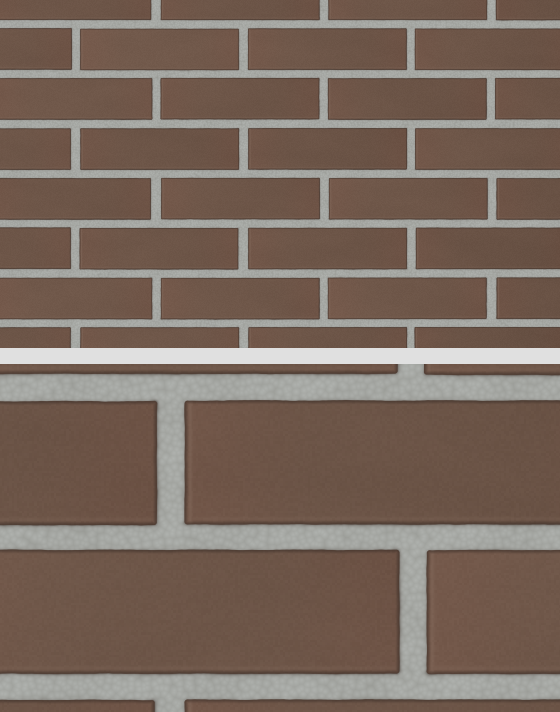
Top: the whole. Bottom: its middle third, enlarged.
A Shadertoy shader for this texture:

```glsl
// Smooth brown bricks in a half-offset running bond with grainy pale grey mortar.

const vec2 PITCH = vec2(0.4817, 0.1432);      // brick plus joint, in canvas heights
const vec2 HALF_BRICK = vec2(0.2280, 0.0594);
const float FIRST_BED = 0.0714;               // height of the lowest full bed joint
const float EVEN_SHIFT = 0.4485;
const float ODD_SHIFT = 0.2174;

const vec3 BRICK_LIGHT = vec3(0.445, 0.350, 0.295);
const vec3 BRICK_DARK = vec3(0.380, 0.295, 0.245);
const vec3 BRICK_BEVEL = vec3(0.520, 0.425, 0.370);
const vec3 CREVICE = vec3(0.225, 0.175, 0.150);
const vec3 MORTAR_LIGHT = vec3(0.675, 0.685, 0.670);
const vec3 MORTAR_DARK = vec3(0.590, 0.595, 0.575);

float hash(vec2 p) {
    vec3 q = fract(vec3(p.xyx) * 0.1031);
    q += dot(q, q.yzx + 33.33);
    return fract((q.x + q.y) * q.z);
}

vec2 hash2(vec2 p) {
    return vec2(hash(p), hash(p + 47.3));
}

// Distance to the nearest scattered feature point
float cellular(vec2 p) {
    vec2 cell = floor(p);
    float nearest = 2.0;
    for (int y = -1; y <= 1; y++)
    for (int x = -1; x <= 1; x++) {
        vec2 neighbour = cell + vec2(x, y);
        nearest = min(nearest, length(neighbour + hash2(neighbour + 100.0) - p));
    }
    return nearest;
}

// Layered sines, roughly -1 to 1
float waves(vec2 p) {
    float sum = 0.0, amplitude = 0.5;
    for (int i = 0; i < 4; i++) {
        sum += amplitude * sin(p.x + 1.7 * sin(p.y)) * cos(p.y - 0.8 * sin(p.x));
        p = mat2(1.5, 1.2, -1.2, 1.5) * p + 2.3;
        amplitude *= 0.55;
    }
    return sum;
}

float roundedBox(vec2 p, vec2 halfSize, float radius) {
    vec2 q = abs(p) - halfSize + radius;
    return length(max(q, 0.0)) + min(max(q.x, q.y), 0.0) - radius;
}

vec3 mortarColor(vec2 p) {
    float grain = cellular(p * 170.0);
    float tone = 0.72 - 0.7 * (grain - 0.45) + 0.2 * waves(p * 45.0);
    return mix(MORTAR_DARK, MORTAR_LIGHT, clamp(tone, 0.0, 1.15));
}

vec3 brickColor(vec2 p, vec2 local, vec2 id, float across) {
    // Fired tone: varies by brick, in soft clouds, and darkens to the right
    float tone = 0.12 + 0.42 * across * across + 0.36 * (hash(id + 20.0) - 0.5);
    tone += 0.16 * waves(p * vec2(9.0, 24.0) + 9.0 * hash(id + 60.0));
    tone += 0.12 * local.x / HALF_BRICK.x;
    vec3 color = mix(BRICK_LIGHT, BRICK_DARK, clamp(tone, -0.1, 1.1));

    // Redder towards the ends, with a faint fine grain
    float ends = smoothstep(0.4, 1.0, abs(local.x) / HALF_BRICK.x);
    color += vec3(0.010, -0.002, -0.002) * ends;
    return color + 0.016 * (hash(floor(p * 420.0) + 500.0) - 0.5);
}

void mainImage(out vec4 fragColor, in vec2 fragCoord) {
    vec2 p = fragCoord / iResolution.y;
    float pixel = 1.0 / iResolution.y;
    float across = fragCoord.x / iResolution.x;

    // Running bond layout
    float row = floor((p.y - FIRST_BED) / PITCH.y);
    float shift = mix(EVEN_SHIFT, ODD_SHIFT, mod(row, 2.0));
    vec2 grid = (p - vec2(shift, FIRST_BED)) / PITCH;
    vec2 id = floor(grid) + 10.0;
    vec2 local = (fract(grid) - 0.5) * PITCH;
    local -= (hash2(id) - 0.5) * vec2(0.005, 0.002);

    // Slightly uneven outline
    float dist = roundedBox(local, HALF_BRICK, 0.003) + 0.0006 * waves(p * 70.0);
    float inside = 1.0 - smoothstep(-0.6 * pixel, 0.6 * pixel, dist);

    // Brick face, darker rim and pale bevel at the left and bottom
    vec3 brick = brickColor(p, local, id, across);
    vec2 fromCorner = local + HALF_BRICK - 0.0055;
    float bevel = max(exp(-pow(fromCorner.x / 0.002, 2.0)),
                      0.5 * exp(-pow(fromCorner.y / 0.002, 2.0)));
    brick = mix(brick, BRICK_BEVEL, 0.4 * bevel);
    brick = mix(brick, CREVICE, 0.55 * smoothstep(-0.0045, 0.0, dist));

    // Mortar, with a broken contact shadow, strongest below and to the right
    vec3 mortar = mortarColor(p);
    vec2 side = local / HALF_BRICK;
    float facing = max(smoothstep(0.95, 1.0, side.x), smoothstep(0.9, 1.0, -side.y));
    float broken = 0.7 + 0.3 * waves(p * 38.0 + 3.0);
    float shadow = exp(-max(dist, 0.0) / 0.0014) * broken * (0.3 + 0.45 * facing);
    mortar = mix(mortar, CREVICE, clamp(shadow, 0.0, 1.0));

    fragColor = vec4(mix(mortar, brick, inside), 1.0);
}
```
